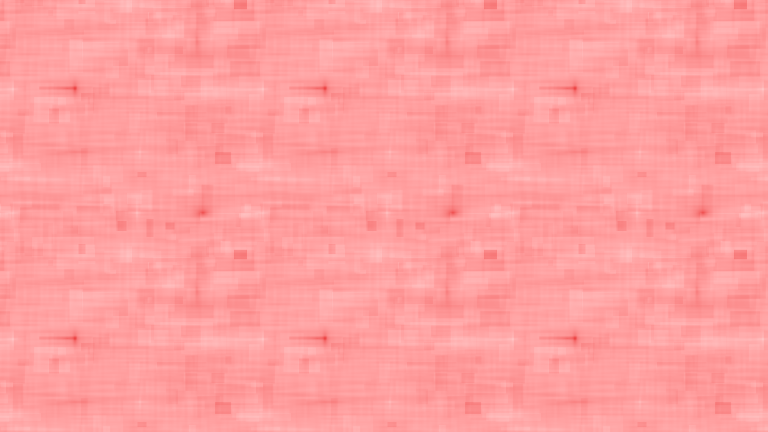
Reproduce this pattern procedurally as a Shadertoy shader.

```glsl
const float TILE_SIZE = 0.5787; // tile side in canvas heights
const int PATCH_COUNT = 220;
const vec3 PALE_PINK = vec3(1.0, 0.624, 0.624);
const vec3 TONE_SCALE = vec3(0.2, 1.0, 1.0);

float hash(vec2 p) {
    return fract(sin(dot(p, vec2(127.1, 311.7))) * 43758.55);
}

// Shortest offset between two points on the repeating tile
vec2 wrapOffset(vec2 uv, vec2 center) {
    return fract(uv - center + 0.5) - 0.5;
}

// Value noise that repeats once per tile
float tileNoise(vec2 uv, vec2 cells, float seed) {
    vec2 p = uv * cells;
    vec2 i = floor(p);
    vec2 f = smoothstep(0.0, 1.0, p - i);
    vec2 a = mod(i, cells) + seed;
    vec2 b = mod(i + 1.0, cells) + seed;
    float low = mix(hash(a), hash(vec2(b.x, a.y)), f.x);
    float high = mix(hash(vec2(a.x, b.y)), hash(b), f.x);
    return mix(low, high, f.y) - 0.5;
}

float boxMask(vec2 d, vec2 halfSize, float soft) {
    vec2 edge = smoothstep(-soft, soft, halfSize - abs(d));
    return edge.x * edge.y;
}

float glow(vec2 d, vec2 reach) {
    return exp(-length(d / reach));
}

// Overlapping translucent patches, mostly wide, some upright
float patchTone(vec2 uv, float soft) {
    float tone = 0.0;
    for (int i = 0; i < PATCH_COUNT; i++) {
        float id = float(i);
        vec2 center = vec2(hash(vec2(id, 1.3)), hash(vec2(id, 2.7)));
        float len = hash(vec2(id, 3.1));
        float thick = hash(vec2(id, 4.9));
        vec2 halfSize = vec2(mix(0.02, 0.13, len * len), mix(0.006, 0.045, thick));
        if (hash(vec2(id, 5.3)) < 0.3) halfSize = halfSize.yx * vec2(0.9, 0.6);
        vec2 d = wrapOffset(uv, center);
        float lean = (hash(vec2(id, 6.7)) - 0.5) * 1.2;
        float fade = 0.8 + lean * clamp(d.y / halfSize.y + d.x / halfSize.x, -1.0, 1.0);
        float strength = (hash(vec2(id, 7.9)) - 0.5) * 0.092;
        tone += strength * fade * boxMask(d, halfSize, soft);
    }
    return tone;
}

// Brushed threads along both directions
float threadTone(vec2 uv) {
    float tone = 0.05 * tileNoise(uv, vec2(5.0, 64.0), 11.0);
    tone += 0.04 * tileNoise(uv, vec2(9.0, 120.0), 23.0);
    tone += 0.03 * tileNoise(uv, vec2(90.0, 11.0), 37.0);
    tone += 0.06 * tileNoise(uv, vec2(4.0, 14.0), 53.0);
    return tone;
}

// Darker blocks: center, half size
float blockTone(vec2 uv, float soft) {
    vec4 blocks[10] = vec4[10](
        vec4(0.962, 0.018, 0.026, 0.019), vec4(0.892, 0.632, 0.032, 0.024),
        vec4(0.872, 0.512, 0.026, 0.02), vec4(0.488, 0.904, 0.018, 0.02),
        vec4(0.6, 0.912, 0.014, 0.036), vec4(0.68, 0.904, 0.018, 0.014),
        vec4(0.328, 0.996, 0.014, 0.02), vec4(0.568, 0.698, 0.018, 0.01),
        vec4(0.232, 0.352, 0.075, 0.006), vec4(0.216, 0.464, 0.02, 0.03));
    float tone = 0.0;
    for (int i = 0; i < 10; i++) {
        float strength = i == 0 ? 0.13 : mix(0.04, 0.08, hash(vec2(float(i), 8.2)));
        tone -= strength * boxMask(wrapOffset(uv, blocks[i].xy), blocks[i].zw, soft);
    }
    return tone;
}

// Soft dark smudges: center, reach
float smudgeTone(vec2 uv) {
    vec4 smudges[5] = vec4[5](
        vec4(0.812, 0.852, 0.024, 0.014), vec4(0.3, 0.356, 0.009, 0.02),
        vec4(0.788, 0.164, 0.014, 0.045), vec4(0.3, 0.608, 0.1, 0.014),
        vec4(0.27, 0.354, 0.05, 0.008));
    float tone = 0.0;
    for (int i = 0; i < 5; i++) {
        float strength = i == 0 ? 0.32 : (i == 1 ? 0.25 : 0.12);
        tone -= strength * glow(wrapOffset(uv, smudges[i].xy), smudges[i].zw);
    }
    return tone;
}

// Small pale crosses
float sparkleTone(vec2 uv) {
    vec2 centers[4] = vec2[4](vec2(0.052, 0.356), vec2(0.052, 0.852),
        vec2(0.548, 0.852), vec2(0.56, 0.608));
    float tone = 0.0;
    for (int i = 0; i < 4; i++) {
        vec2 d = wrapOffset(uv, centers[i]);
        tone += 0.08 * (glow(d, vec2(0.028, 0.004)) + glow(d, vec2(0.004, 0.028)));
    }
    return tone;
}

void mainImage(out vec4 fragColor, in vec2 fragCoord) {
    // Tiles start at the upper left corner
    vec2 uv = vec2(fragCoord.x, iResolution.y - fragCoord.y) / (iResolution.y * TILE_SIZE);
    float soft = max(0.002, 0.6 / (iResolution.y * TILE_SIZE));
    float tone = patchTone(uv, soft) + threadTone(uv) + blockTone(uv, soft);
    tone += smudgeTone(uv) + sparkleTone(uv);
    vec3 color = PALE_PINK + TONE_SCALE * tone;
    fragColor = vec4(clamp(color, 0.0, 1.0), 1.0);
}
```
